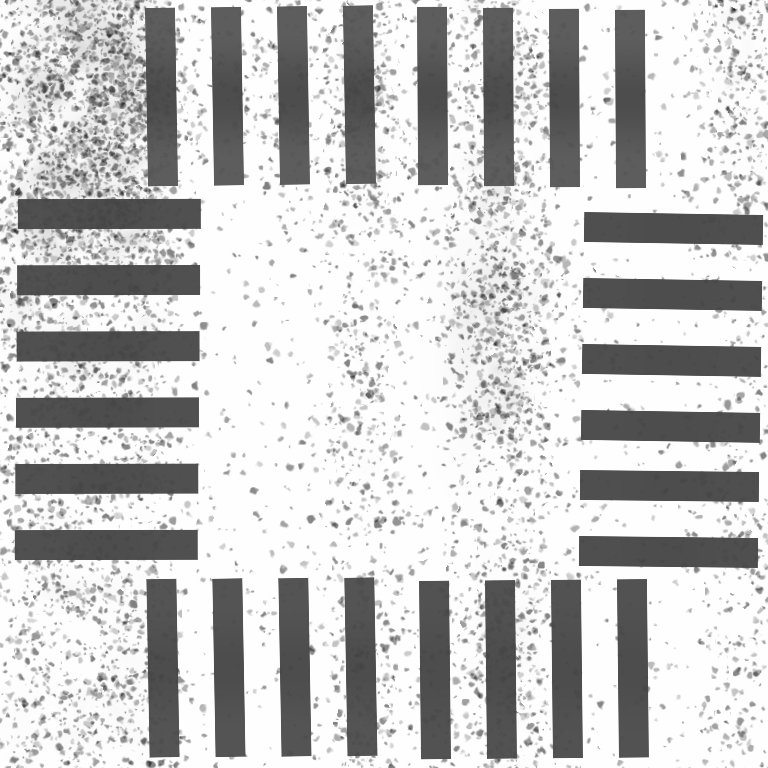
Write a WebGL 1 fragment shader that draws this pattern.

```glsl
precision highp float;
// Tilted dark bars framing a square, over white paper with streaks of grey ink speckle.
uniform vec2 u_resolution;

float hash(vec2 p) {
  return fract(sin(dot(p, vec2(127.1, 311.7))) * 43758.5453);
}

float noise(vec2 p) {
  vec2 i = floor(p), f = fract(p);
  f = f * f * (3.0 - 2.0 * f);
  return mix(mix(hash(i), hash(i + vec2(1, 0)), f.x),
             mix(hash(i + vec2(0, 1)), hash(i + vec2(1, 1)), f.x), f.y);
}

float bump(float x, float center, float width) {
  float d = (x - center) / width;
  return exp(-d * d);
}

// Share of cells that carry a speck: vertical streaks, heaviest at upper left.
float inkDensity(vec2 p) {
  float left = smoothstep(0.28, 0.17, p.x) * mix(0.95, 0.36, smoothstep(0.22, 0.55, p.y));
  left *= 1.0 - 0.35 * bump(p.x, 0.0, 0.025);
  float middle = bump(p.x, 0.475, 0.045) * mix(0.55, 0.3, smoothstep(0.2, 0.4, p.y));
  float right = bump(p.x, 0.655, 0.065) * mix(0.65, 0.48, smoothstep(0.2, 0.8, p.y));
  float edge = bump(p.x, 0.97, 0.045) * mix(0.55, 0.16, smoothstep(0.2, 0.32, p.y));
  float top = 0.2 * bump(p.x, 0.36, 0.06) * smoothstep(0.4, 0.2, p.y);
  float clumps = 0.3 + 0.8 * noise(p * 13.0) + 0.6 * noise(p * 31.0 + 7.0);
  return (0.07 + left + middle + right + edge + top) * clumps;
}

// One layer of jittered soft specks.
float specks(vec2 p, float cells, float seed, float density) {
  vec2 g = p * cells;
  g += 0.5 * vec2(noise(g * 1.7 + seed), noise(g * 1.7 + seed + 40.0));
  vec2 home = floor(g);
  float blur = 0.12 + cells / u_resolution.y * 0.5;
  float ink = 0.0;
  for (int y = -1; y <= 1; y++) {
    for (int x = -1; x <= 1; x++) {
      vec2 cell = home + vec2(x, y);
      vec2 id = cell + seed;
      vec2 center = cell + vec2(hash(id + 3.1), hash(id + 8.7));
      float size = mix(0.16, 0.46, hash(id + 15.3));
      float shade = mix(0.16, 0.5, hash(id + 21.9));
      float present = step(hash(id + 33.3), density);
      float dot_ = 1.0 - smoothstep(size - blur, size + blur, length(g - center));
      ink = 1.0 - (1.0 - ink) * (1.0 - present * shade * dot_);
    }
  }
  return ink;
}

// Lays a row of evenly stepped, slightly turned bars over the colour.
void bars(inout float tone, vec2 p, vec2 first, vec2 stride, float count,
          vec2 halfSize, float tilt, float fade, float ink) {
  float k = floor(dot(p - first, stride) / dot(stride, stride) + 0.5);
  vec2 q = p - first - clamp(k, 0.0, count - 1.0) * stride;
  q = vec2(q.x - tilt * q.y, q.y + tilt * q.x);
  vec2 d = abs(q) - halfSize;
  float px = 0.5 / u_resolution.y;
  float cover = 1.0 - smoothstep(-px, px, max(d.x, d.y));
  float along = halfSize.y > halfSize.x ? abs(q.y) / halfSize.y : abs(q.x) / halfSize.x;
  float shade = 0.3 + fade * smoothstep(0.0, 0.75, along) - 0.05 * ink;
  tone = mix(tone, shade, cover);
}

void main() {
  // y runs down from the top edge
  vec2 p = gl_FragCoord.xy / u_resolution;
  p.y = 1.0 - p.y;

  // Speckled paper with a faint wash in the dense streaks
  float density = inkDensity(p);
  float ink = specks(p, 96.0, 0.0, density * 0.75);
  ink = 1.0 - (1.0 - ink) * (1.0 - specks(p, 118.0, 57.0, density * 0.6));
  ink = 1.0 - (1.0 - ink) * (1.0 - 0.8 * specks(p, 185.0, 131.0, density * 0.3));
  float wash = 0.14 * smoothstep(0.35, 1.3, density) * noise(p * 48.0 + 5.0);
  wash += 0.05 * bump(p.x, 0.61, 0.035) * bump(p.y, 0.4, 0.15) * noise(p * 25.0);
  float tone = 0.995 * (1.0 - ink) * (1.0 - wash);

  // Upright bars along the top and the bottom
  vec2 upright = vec2(0.0195, 0.1161);
  bars(tone, p, vec2(0.2103, 0.1263), vec2(0.0859, -0.0010), 4.0, upright, 0.017, 0.065, ink);
  bars(tone, p, vec2(0.5632, 0.1250), vec2(0.0859, 0.0013), 4.0, upright, 0.006, 0.065, ink);
  bars(tone, p, vec2(0.2122, 0.8700), vec2(0.0859, -0.0006), 4.0, upright, 0.018, 0.03, ink);
  bars(tone, p, vec2(0.5664, 0.8724), vec2(0.0859, -0.0007), 4.0, upright, 0.011, 0.02, ink);

  // Level bars down the left and the right
  vec2 level = vec2(0.1165, 0.0195);
  bars(tone, p, vec2(0.1423, 0.2786), vec2(-0.0008, 0.0862), 6.0, vec2(0.1191, 0.0195), 0.002, 0.015, ink);
  bars(tone, p, vec2(0.8770, 0.2975), vec2(-0.0013, 0.0859), 4.0, level, -0.0165, 0.01, ink);
  bars(tone, p, vec2(0.8717, 0.6328), vec2(-0.0013, 0.0859), 2.0, level, -0.011, 0.01, ink);

  gl_FragColor = vec4(vec3(tone), 1.0);
}
```
